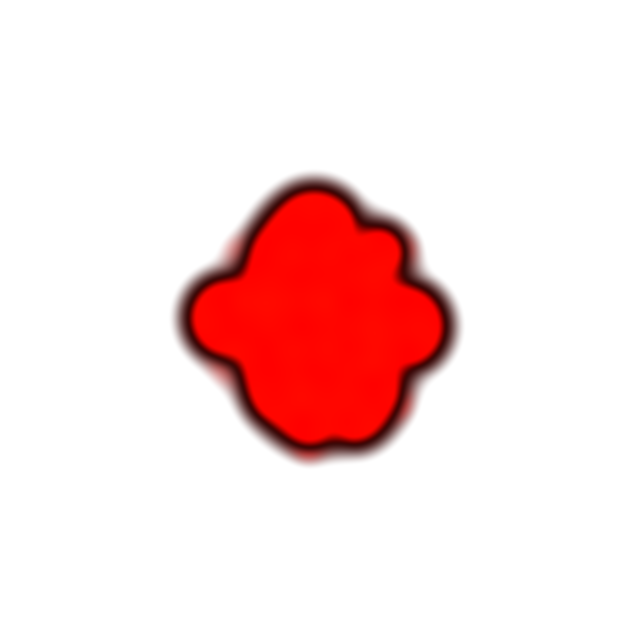
Give the GLSL for this background, as a WebGL 2 fragment shader.

```glsl
#version 300 es
precision highp float;

#define BLEND 0.030
#define RIM_START -0.010
#define RIM_END 0.006
#define RIM_RED 0.20
#define FADE_START 0.001
#define FADE_END 0.036
#define STAIN_SIZE 0.026
#define STAIN_RED 0.65
#define STAIN_SPREAD 0.010
#define MOTTLE_SCALE 18.0

uniform vec2 u_resolution;
out vec4 fragColor;

// Lobes of the blob: centre and radius
const vec3 LOBES[10] = vec3[10](
    vec3(0.497, 0.495, 0.138), vec3(0.491, 0.633, 0.069),
    vec3(0.629, 0.490, 0.064), vec3(0.358, 0.503, 0.060),
    vec3(0.590, 0.604, 0.039), vec3(0.456, 0.594, 0.065),
    vec3(0.560, 0.395, 0.065), vec3(0.553, 0.352, 0.042),
    vec3(0.453, 0.397, 0.065), vec3(0.484, 0.349, 0.044));

// Red stains in the halo: centre and strength
const vec3 STAINS[5] = vec3[5](
    vec3(0.355, 0.617, 1.0), vec3(0.340, 0.410, 0.9),
    vec3(0.482, 0.292, 0.9), vec3(0.643, 0.612, 0.6),
    vec3(0.633, 0.364, 0.8));

float smoothUnion(float a, float b) {
    float h = max(BLEND - abs(a - b), 0.0) / BLEND;
    return min(a, b) - h * h * BLEND * 0.25;
}

float blobDistance(vec2 p) {
    float d = 1.0;
    for (int i = 0; i < 10; i++) {
        d = smoothUnion(d, length(p - LOBES[i].xy) - LOBES[i].z);
    }
    return d;
}

float stainAmount(vec2 p) {
    float sum = 0.0;
    for (int i = 0; i < 5; i++) {
        vec2 offset = (p - STAINS[i].xy) / STAIN_SIZE;
        sum += STAINS[i].z * exp(-dot(offset, offset));
    }
    return min(sum, 1.0);
}

vec2 hashGradient(vec2 cell) {
    float angle = 6.2832 * fract(sin(dot(cell, vec2(127.1, 311.7))) * 43758.5);
    return vec2(cos(angle), sin(angle));
}

float gradientNoise(vec2 p) {
    vec2 cell = floor(p), f = fract(p);
    vec2 w = f * f * f * (f * (f * 6.0 - 15.0) + 10.0);
    vec2 e = vec2(0.0, 1.0);
    float a = dot(hashGradient(cell), f);
    float b = dot(hashGradient(cell + e.yx), f - e.yx);
    float c = dot(hashGradient(cell + e.xy), f - e.xy);
    float d = dot(hashGradient(cell + e.yy), f - e.yy);
    return mix(mix(a, b, w.x), mix(c, d, w.x), w.y);
}

void main() {
    // Square canvas units, centred on 0.5
    vec2 p = (gl_FragCoord.xy - 0.5 * u_resolution)
           / min(u_resolution.x, u_resolution.y) + 0.5;
    float d = blobDistance(p);
    float stain = stainAmount(p);

    // Red body darkening to the rim, with red returning in the stains
    float red = mix(1.0, RIM_RED, smoothstep(RIM_START, RIM_END, d));
    red = mix(red, STAIN_RED, stain * smoothstep(0.002, 0.018, d));
    float mottle = 0.018 + 0.03 * gradientNoise(p * MOTTLE_SCALE);
    vec3 body = vec3(red, max(mottle, 0.0) * red, 0.0);

    // Soft halo into the white ground
    float fade = smoothstep(FADE_START, FADE_END + STAIN_SPREAD * stain, d);
    fragColor = vec4(mix(body, vec3(1.0), fade), 1.0);
}
```
